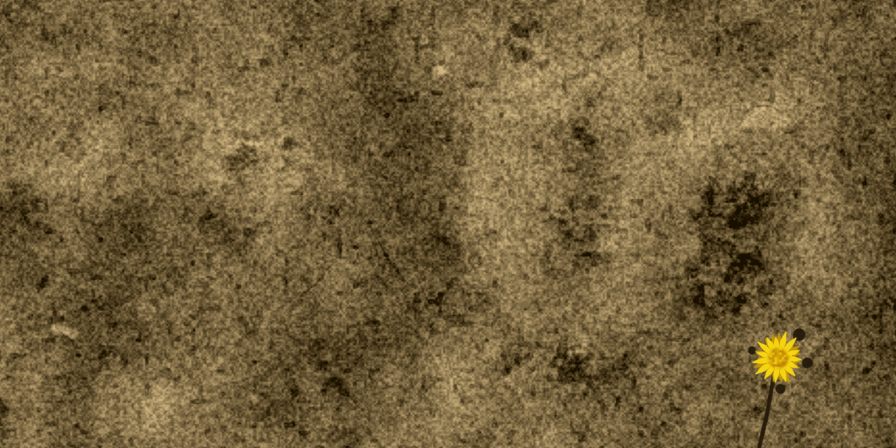
A Shadertoy shader for this texture:

```glsl
// Weathered concrete wall with a single yellow flower at the lower right.
// Broad stains are warped soft ellipses; grain, pits and crust come from
// value and cell noise; the flower is built from repeated polar petals.

const int PATCHES = 11;
// Each patch: centre xy, radius xy, in units of canvas height.
const vec4 PALE[PATCHES] = vec4[PATCHES](
    vec4(0.15, 0.64, 0.11, 0.13), vec4(0.57, 0.69, 0.14, 0.13),
    vec4(1.11, 0.55, 0.10, 0.26), vec4(1.54, 0.72, 0.15, 0.15),
    vec4(1.72, 0.75, 0.10, 0.09), vec4(1.42, 0.46, 0.09, 0.20),
    vec4(1.85, 0.47, 0.06, 0.17), vec4(0.34, 0.09, 0.13, 0.08),
    vec4(1.02, 0.14, 0.11, 0.12), vec4(1.28, 0.82, 0.22, 0.15),
    vec4(0.02, 0.18, 0.04, 0.14));
const vec4 STAIN[PATCHES] = vec4[PATCHES](
    vec4(0.23, 0.48, 0.15, 0.12), vec4(0.27, 0.27, 0.15, 0.14),
    vec4(0.86, 0.82, 0.16, 0.25), vec4(0.96, 0.43, 0.11, 0.17),
    vec4(0.48, 0.46, 0.08, 0.07), vec4(1.50, 0.96, 0.07, 0.07),
    vec4(1.66, 0.89, 0.08, 0.05), vec4(1.67, 0.43, 0.13, 0.18),
    vec4(1.98, 0.40, 0.11, 0.40), vec4(0.72, 0.16, 0.20, 0.14),
    vec4(0.03, 0.52, 0.07, 0.10));
const vec4 CRUST[PATCHES] = vec4[PATCHES](
    vec4(1.17, 0.91, 0.07, 0.10), vec4(1.33, 0.86, 0.03, 0.09),
    vec4(1.22, 0.53, 0.06, 0.04), vec4(1.32, 0.46, 0.06, 0.06),
    vec4(1.31, 0.69, 0.06, 0.07), vec4(1.69, 0.53, 0.09, 0.11),
    vec4(1.63, 0.38, 0.13, 0.13), vec4(1.26, 0.18, 0.13, 0.08),
    vec4(0.74, 0.51, 0.05, 0.05), vec4(0.56, 0.66, 0.05, 0.05),
    vec4(1.50, 0.73, 0.03, 0.05));

float hash(vec2 p) {
    vec3 q = fract(vec3(p.xyx) * 0.1031);
    q += dot(q, q.yzx + 33.33);
    return fract((q.x + q.y) * q.z);
}

float noise(vec2 p) {
    vec2 i = floor(p), f = fract(p);
    f = f * f * (3.0 - 2.0 * f);
    return mix(mix(hash(i), hash(i + vec2(1, 0)), f.x),
               mix(hash(i + vec2(0, 1)), hash(i + vec2(1, 1)), f.x), f.y);
}

float fbm(vec2 p) {
    float sum = 0.0, amp = 0.5;
    for (int i = 0; i < 5; i++) {
        sum += amp * noise(p);
        p = mat2(1.6, 1.2, -1.2, 1.6) * p + 7.3;
        amp *= 0.5;
    }
    return sum;
}

// Distance to the nearest scattered pebble centre.
float pebbles(vec2 p) {
    float nearest = 2.0;
    for (int k = 0; k < 9; k++) {
        vec2 cell = floor(p) + vec2(k % 3 - 1, k / 3 - 1);
        nearest = min(nearest, distance(p, cell + vec2(hash(cell), hash(cell + 57.0))));
    }
    return nearest;
}

float blob(vec2 p, vec2 centre, vec2 radius) {
    vec2 d = (p - centre) / radius;
    return exp(-dot(d, d));
}

float coverage(vec2 p, vec4 patches[PATCHES]) {
    float bare = 1.0;
    for (int i = 0; i < PATCHES; i++) bare *= 1.0 - blob(p, patches[i].xy, patches[i].zw);
    return 1.0 - bare;
}

float segment(vec2 p, vec2 a, vec2 b) {
    vec2 d = b - a;
    return distance(p, a + d * clamp(dot(p - a, d) / dot(d, d), 0.0, 1.0));
}

float fill(float d, float soft) { return smoothstep(soft, -soft, d); }

// Signed distance to a ring of tapered petals of uneven length.
float petals(vec2 p, float count, float reach, float seed) {
    float turn = (atan(p.y, p.x) / 6.28318 + 0.5) * count + seed;
    float id = mod(floor(turn), count);
    float bend = (fract(turn) - 0.5 + 0.3 * (hash(vec2(id, seed)) - 0.5)) * 6.28318 / count;
    float len = reach * (0.72 + 0.28 * hash(vec2(id, seed + 9.0)));
    float r = length(p);
    return max(abs(r * sin(bend)) - 0.0065 * smoothstep(1.15, 0.6, r / len), r - len);
}

float wallTone(vec2 p, float soft) {
    vec2 rough = vec2(fbm(p * 9.0), fbm(p * 9.0 + 31.0)) - 0.48;
    vec2 q = p + 0.13 * rough;
    float pale = coverage(q, PALE), stain = coverage(q, STAIN), crust = coverage(q, CRUST);
    float tone = 0.02 + 0.13 * pale - 0.13 * stain;
    tone += 0.28 * (fbm(p * 13.0 + 4.0) - 0.48) + 0.07 * (noise(vec2(p.x * 17.0, p.y * 2.0)) - 0.5);
    // Sandy grain and small pits
    tone += 0.24 * (noise(p * 125.0) - 0.5) + 0.22 * (noise(p * 233.0 + 11.0) - 0.5);
    tone -= 0.16 * smoothstep(0.72, 0.92, noise(p * 58.0 + 3.0));
    // Broken crust with pebbles
    float broken = smoothstep(0.46, 0.62, fbm(p * 31.0 + 17.0) + 0.05 * crust);
    tone -= crust * (0.25 * broken + 0.20 * (pebbles(p * 56.0) - 0.40));
    // Slanted scratches
    vec2 s = vec2(dot(p, vec2(0.66, 0.75)), dot(p, vec2(0.75, -0.66)));
    tone += 0.20 * blob(p, vec2(0.17, 0.65), vec2(0.13)) * (noise(s * vec2(5.0, 85.0) + 40.0) - 0.45);
    // Cracks and the rim of the oval scar
    vec2 w = p + 0.035 * rough;
    float crack = min(segment(w, vec2(0.83, 0.49), vec2(0.90, 0.37)), segment(w, vec2(0.67, 0.34), vec2(0.75, 0.41)));
    crack = min(crack, segment(w, vec2(1.05, 0.565), vec2(1.10, 0.56)));
    tone -= 0.18 * fill(crack - 0.002, soft + 0.002);
    float scar = length((w - vec2(1.703, 0.735)) / vec2(1.0, 0.6));
    tone += 0.10 * fill(scar - 0.052, 0.012);
    tone -= 0.24 * fill(abs(scar - 0.043) - 0.003, 0.005) * smoothstep(0.73, 0.755, p.y);
    // Pale chips
    float chip = min(segment(w, vec2(0.125, 0.265), vec2(0.175, 0.255)) - 0.009, length(w - vec2(0.985, 0.845)) - 0.014);
    chip = min(chip, min(length(w - vec2(0.57, 0.115)) - 0.008, segment(w, vec2(0.54, 0.69), vec2(0.58, 0.68)) - 0.005));
    return tone + 0.25 * fill(chip, soft + 0.003);
}

vec3 addFlower(vec3 colour, vec2 p, float soft) {
    vec2 f = p - vec2(1.737, 0.200);
    // Stem and dark buds behind the bloom
    float stem = segment(p, vec2(1.728, 0.165), vec2(1.713, 0.08));
    stem = min(stem, segment(p, vec2(1.713, 0.08), vec2(1.692, -0.01))) - 0.0045;
    float buds = min(length(f - vec2(0.047, 0.053)) - 0.014, length(f - vec2(0.065, -0.010)) - 0.012);
    buds = min(buds, min(length(f - vec2(0.005, -0.068)) - 0.011, length(f - vec2(-0.058, 0.018)) - 0.009));
    colour = mix(colour, vec3(0.13, 0.09, 0.03), 0.92 * fill(min(stem, buds), soft));
    // Two rings of petals around a warm centre
    float r = length(f);
    colour = mix(colour, vec3(0.76, 0.58, 0.02), fill(petals(f, 19.0, 0.061, 0.4), soft));
    colour = mix(colour, vec3(0.96, 0.83, 0.07), fill(petals(f, 15.0, 0.066, 2.0), soft));
    vec3 heart = mix(vec3(0.72, 0.50, 0.01), vec3(0.97, 0.81, 0.06), noise(f * 190.0 + 60.0));
    return mix(colour, heart, fill(r - 0.023, 0.006));
}

void mainImage(out vec4 fragColor, in vec2 fragCoord) {
    vec2 p = fragCoord / iResolution.y;
    float soft = 1.0 / iResolution.y;
    float edge = length((p - vec2(1.0, 0.5)) * vec2(0.5, 0.7));
    float tone = wallTone(p, soft) - 0.07 * smoothstep(0.35, 0.65, edge);
    vec3 wall = vec3(0.46, 0.385, 0.24) + clamp(tone, -0.36, 0.36) * vec3(1.0, 0.91, 0.74);
    fragColor = vec4(clamp(addFlower(wall, p, soft), 0.0, 1.0), 1.0);
}
```
